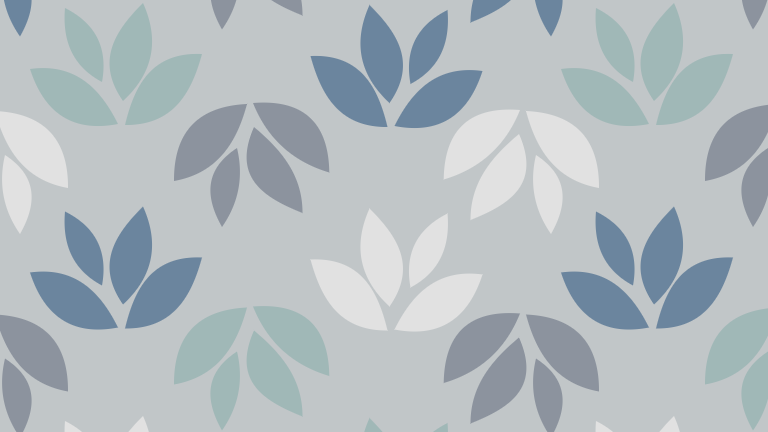
Give the GLSL for this pattern, as a Shadertoy shader.

```glsl
const float CANVAS_HEIGHT = 432.0;          // design units per canvas height
const vec2  REPEAT = vec2(531.0, 203.5);    // column group width, row step
const float THIRD_ROW_DROP = 6.0;           // every third row hangs lower
const float HALF_FLOWER = 61.0;             // base to middle of a flower

const vec3 GROUND = vec3(0.757, 0.777, 0.785);
const vec3 INKS[4] = vec3[4](
    vec3(0.628, 0.720, 0.718),   // sage
    vec3(0.420, 0.522, 0.620),   // blue
    vec3(0.882, 0.882, 0.882),   // white
    vec3(0.549, 0.577, 0.620));  // grey

// Ink of each column, three rows at a time
const int INK_ORDER[12] = int[12](0, 1, 2,  3, 0, 3,  1, 2, 0,  2, 3, 1);

// Flower base in each column, measured from the top left
const vec2 BASES[4] = vec2[4](
    vec2(121.0, 125.0), vec2(250.0, 104.0),
    vec2(391.5, 127.0), vec2(523.0, 111.0));

// Leaf from root to tip; bulge and skew are given for its (left, right) sides.
// Positive skew moves the belly towards the root.
float leaf(vec2 p, vec2 root, vec2 tip, vec2 bulge, vec2 skew) {
    vec2 axis = tip - root;
    float len = length(axis);
    axis /= len;
    p -= root;
    float t = clamp(dot(p, axis) / len, -0.5, 1.5);
    float side = dot(p, vec2(-axis.y, axis.x));
    float w = side > 0.0 ? bulge.x : bulge.y;
    float k = side > 0.0 ? skew.x : skew.y;
    float edge = 4.0 * w * t * (1.0 - t) * (1.0 + k * (0.5 - t));
    float slope = 4.0 * w * (1.0 - 2.0 * t) / len;
    return (abs(side) - edge) / sqrt(1.0 + slope * slope);
}

float risingFlower(vec2 p) {
    float d = leaf(p, vec2(-3.0, 1.0), vec2(-91.0, 56.0), vec2(23.0, 18.8), vec2(0.1, -0.3));
    d = min(d, leaf(p, vec2(-19.0, 43.0), vec2(-56.0, 117.0), vec2(13.7, 15.5), vec2(0.15, 0.0)));
    d = min(d, leaf(p, vec2(2.0, 24.0), vec2(22.0, 122.0), vec2(21.5, 18.0), vec2(0.45, 0.0)));
    return min(d, leaf(p, vec2(4.0, 0.0), vec2(81.0, 71.0), vec2(22.0, 20.5), vec2(-0.4, 0.4)));
}

float hangingFlower(vec2 p) {
    float d = leaf(p, vec2(-3.0, 0.0), vec2(-76.0, 77.0), vec2(25.5, 17.0), vec2(0.0, -0.3));
    d = min(d, leaf(p, vec2(-13.0, 44.0), vec2(-28.0, 123.0), vec2(19.0, 9.0), vec2(0.2, 0.0)));
    d = min(d, leaf(p, vec2(4.0, 23.0), vec2(52.5, 109.0), vec2(26.5, 11.7), vec2(0.5, -0.4)));
    return min(d, leaf(p, vec2(3.0, -1.0), vec2(79.3, 68.5), vec2(12.5, 27.5), vec2(0.0, 0.0)));
}

void mainImage(out vec4 fragColor, in vec2 fragCoord) {
    float pixel = CANVAS_HEIGHT / iResolution.y;
    vec2 p = fragCoord * pixel;
    p.y = CANVAS_HEIGHT - p.y;

    vec3 color = GROUND;
    for (int column = 0; column < 4; column++) {
        bool hanging = column % 2 == 1;
        float growth = hanging ? 1.0 : -1.0;
        vec2 q = p - BASES[column];

        // Nearest repeat in this column
        q.x = mod(q.x + 0.5 * REPEAT.x, REPEAT.x) - 0.5 * REPEAT.x;
        float row = floor((q.y - growth * HALF_FLOWER) / REPEAT.y + 0.5);
        int phase = int(mod(row, 3.0));
        q.y -= row * REPEAT.y + (phase == 2 ? THIRD_ROW_DROP : 0.0);

        // Point the flower along its growth; mirror the second pair
        q.y *= growth;
        if (column >= 2) q.x = -q.x;

        float d = hanging ? hangingFlower(q) : risingFlower(q);
        float cover = clamp(0.5 - d / pixel, 0.0, 1.0);
        color = mix(color, INKS[INK_ORDER[column * 3 + phase]], cover);
    }
    fragColor = vec4(color, 1.0);
}
```
